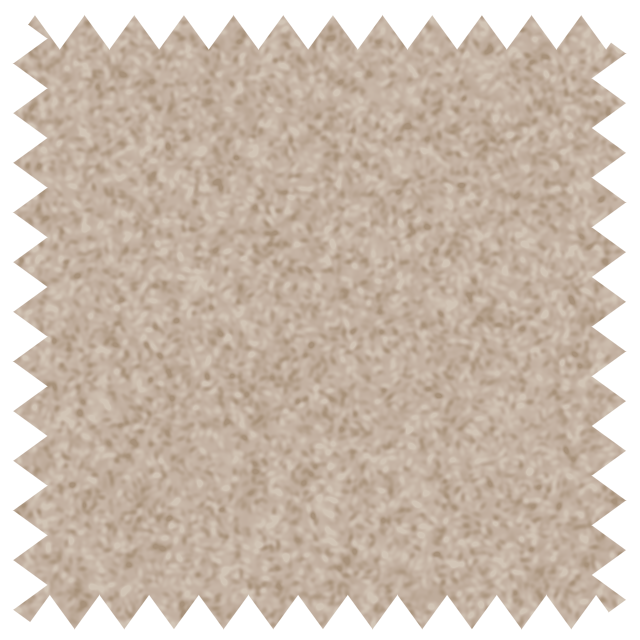
Write a WebGL 2 fragment shader that draws this texture.

```glsl
#version 300 es
precision highp float;
// Beige mottled fabric swatch with pinked zigzag edges on white; tiles seamlessly.

#define GRAINS 76.0        // fine fibre cells across the canvas
#define CLOUDS 40.0        // coarse mottling cells across the canvas
#define CLOUD_SHARE 0.32   // strength of the coarse mottling
#define GRAIN_WIDTH 0.6    // fibre width relative to its length
#define TOOTH_PERIOD 0.0776
#define TOOTH_DEPTH 0.0534
#define TIP_INSET vec4(0.0208, 0.0220, 0.0170, 0.0240)  // left, right, bottom, top
#define TIP_PHASE vec4(0.5128, 0.5284, 0.5046, 0.5202)  // one tip along each side
#define DARK vec3(0.70, 0.62, 0.54)
#define MID vec3(0.764, 0.692, 0.632)
#define LIGHT vec3(0.80, 0.74, 0.68)

uniform vec2 u_resolution;
out vec4 fragColor;

// Four random values in 0..1 for an integer cell, point and layer
vec4 hash4(uvec4 v) {
    v = v * 1664525u + 1013904223u;
    v += v.yzxy * v.wxyz;
    v ^= v >> 16u;
    v += v.yzxy * v.wxyz;
    return vec4(v >> 8u) / 16777216.0;
}

// Wrapping cellular noise: signed oval grains, about unit variance
float grainNoise(vec2 uv, float cells, uint layer) {
    vec2 p = uv * cells;
    vec2 home = floor(p);
    float sum = 0.0;
    for (int y = -1; y <= 1; y++) {
        for (int x = -1; x <= 1; x++) {
            vec2 cell = home + vec2(x, y);
            uvec2 id = uvec2(mod(cell, cells));
            for (uint k = 0u; k < 2u; k++) {
                vec4 rnd = hash4(uvec4(id, k, layer));
                vec2 d = p - cell - rnd.xy;
                float angle = rnd.z * 3.14159;
                vec2 axis = vec2(cos(angle), sin(angle));
                float along = dot(d, axis);
                float across = dot(d, vec2(-axis.y, axis.x)) / GRAIN_WIDTH;
                float k1 = max(0.0, 1.0 - along * along - across * across);
                sum += k1 * k1 * k1 * (rnd.w * 2.0 - 1.0);
            }
        }
    }
    return sum / 0.424;
}

// Distance inside the four zigzag sides, negative outside
float swatchDistance(vec2 uv) {
    vec4 depth = vec4(uv.x, 1.0 - uv.x, uv.y, 1.0 - uv.y);
    vec4 tooth = 2.0 * abs(fract((uv.yyxx - TIP_PHASE) / TOOTH_PERIOD + 0.5) - 0.5);
    vec4 inside = depth - TIP_INSET - TOOTH_DEPTH * tooth;
    float slope = 2.0 * TOOTH_DEPTH / TOOTH_PERIOD;
    float nearest = min(min(inside.x, inside.y), min(inside.z, inside.w));
    return nearest / length(vec2(1.0, slope));
}

// Tone 0 is the middle beige; dark and light follow their own slopes
vec3 fabricColor(float tone) {
    tone = clamp(tone, -2.7, 2.0);
    return tone < 0.0 ? mix(MID, DARK, -tone / 1.6) : mix(MID, LIGHT, tone / 1.2);
}

void main() {
    vec2 uv = gl_FragCoord.xy / u_resolution;
    float pixel = 1.0 / min(u_resolution.x, u_resolution.y);

    // Fine fibres over soft mottling, kept at unit variance
    float tone = grainNoise(uv, GRAINS, 1u) + CLOUD_SHARE * grainNoise(uv, CLOUDS, 2u);
    tone /= length(vec2(1.0, CLOUD_SHARE));

    // Cut the cloth out of the white ground
    float cover = smoothstep(-0.7 * pixel, 0.7 * pixel, swatchDistance(uv));
    fragColor = vec4(mix(vec3(1.0), fabricColor(tone), cover), 1.0);
}
```
